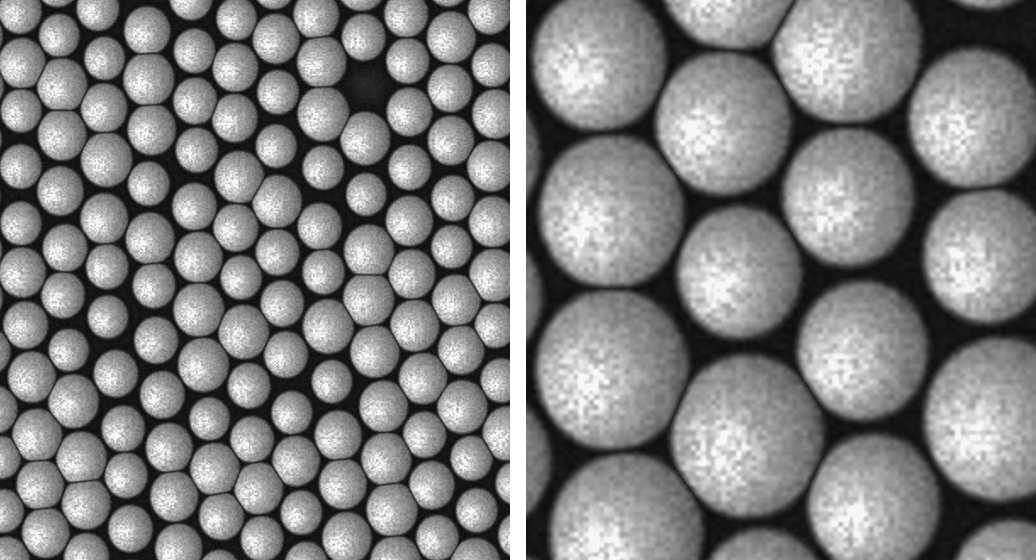
Left: the whole. Right: its middle third, enlarged.
This pattern is drawn by a WebGL 2 fragment shader. Its source:

```glsl
#version 300 es
precision highp float;

uniform vec2 u_resolution;
out vec4 fragColor;

float hash(vec2 p) {
    return fract(sin(dot(p, vec2(127.1, 311.7))) * 43758.5453);
}

float valueNoise(vec2 p) {
    vec2 cell = floor(p);
    vec2 f = fract(p);
    f = f * f * (3.0 - 2.0 * f);
    float low = mix(hash(cell), hash(cell + vec2(1, 0)), f.x);
    float high = mix(hash(cell + vec2(0, 1)), hash(cell + vec2(1, 1)), f.x);
    return mix(low, high, f.y);
}

// Loose hexagonal packing: lattice point plus slow drift and jitter
vec2 sphereCenter(vec2 id, mat2 lattice) {
    vec2 c = lattice * id;
    vec2 drift = 0.008 * sin(7.0 * c.yx + vec2(1.3, 4.1))
               + 0.004 * sin(17.0 * c + vec2(2.0, 0.6));
    vec2 jitter = vec2(hash(id + 3.7), hash(id + 9.2)) - 0.5;
    return c + drift + 0.009 * jitter;
}

// Grainy matte ball, lit from the left and slightly below
float shadeSphere(vec2 q, float grain) {
    float height = sqrt(max(0.0, 1.0 - dot(q, q)));
    vec2 offset = q - vec2(-0.36, -0.22);
    float glow = exp(-4.0 * dot(offset, offset));
    float diffuse = 0.39 + 0.25 * height + 0.13 * dot(q, vec2(-0.95, -0.3));
    return diffuse + 0.27 * glow + grain * (0.16 + 0.5 * glow);
}

void main() {
    vec2 p = gl_FragCoord.xy / u_resolution.y;
    mat2 lattice = mat2(-0.0052, 0.094, 0.0794, -0.043);
    vec2 baseCell = floor(inverse(lattice) * p);

    // Find the closest sphere and the gap to its neighbour
    float nearest = 1.0;
    float second = 1.0;
    vec2 local = vec2(0.0);
    for (int j = -1; j <= 2; j++) {
        for (int i = -1; i <= 2; i++) {
            vec2 id = baseCell + vec2(i, j);
            if (hash(id + 21.4) > 0.96) continue;
            float radius = mix(0.037, 0.048, hash(id + 5.3));
            vec2 delta = (p - sphereCenter(id, lattice)) * vec2(1.03, 0.97);
            float d = length(delta) - radius;
            if (d < nearest) {
                second = nearest;
                nearest = d;
                local = delta / radius;
            } else {
                second = min(second, d);
            }
        }
    }

    // Fine grain over everything
    float grain = 0.65 * valueNoise(p * 330.0)
                + 0.35 * valueNoise(p.yx * 230.0 + 40.0) - 0.5;

    // Dark gaps, a little lighter in open voids
    float gap = 0.07 + 0.08 * smoothstep(0.0, 0.04, nearest) + 0.06 * grain;

    // Soft outline, with a dark seam where two spheres touch
    float inside = min(-nearest, 0.5 * (second - nearest));
    float soft = max(0.004, 1.0 / u_resolution.y);
    float cover = smoothstep(-soft, soft, inside);
    cover *= smoothstep(-soft, soft, 0.5 * (second - nearest));

    float value = mix(gap, min(shadeSphere(local, grain), 0.97), cover);
    fragColor = vec4(vec3(clamp(value, 0.0, 1.0)), 1.0);
}
```
